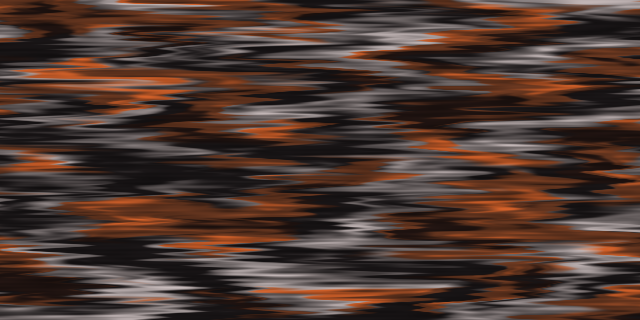
A Shadertoy shader for this texture:

```glsl
#define BLOTCH_SCALE vec2(3.4, 9.0)
#define WARM_SCALE vec2(2.7, 7.5)
#define ZIGZAG_ROWS 3.7
#define ZIGZAG_WIDTH 0.34
#define FRAY_WIDTH 0.26
#define FRAY_ROWS 68.0
#define THREAD_ROWS 105.0
#define THREAD_DEPTH 0.24
#define TONE_GAIN 1.35
#define WARM_CUT 0.05

const vec3 CHARCOAL = vec3(0.085, 0.072, 0.076);
const vec3 SILVER = vec3(0.41, 0.38, 0.38);
const vec3 PALE = vec3(0.64, 0.60, 0.60);
const vec3 SOOT = vec3(0.115, 0.07, 0.06);
const vec3 RUST = vec3(0.36, 0.19, 0.11);
const vec3 EMBER = vec3(0.72, 0.33, 0.14);

float hash(vec2 cell) {
    vec3 h = fract(cell.xyx * vec3(0.1031, 0.1030, 0.0973));
    h += dot(h, h.yzx + 33.33);
    return fract((h.x + h.y) * h.z);
}

// Dot product of a random unit gradient with the offset from its corner
float corner(vec2 cell, vec2 offset) {
    float angle = 6.2832 * hash(cell);
    return dot(vec2(cos(angle), sin(angle)), offset);
}

float gradientNoise(vec2 p) {
    vec2 i = floor(p), f = p - i;
    vec2 u = f * f * f * (f * (f * 6.0 - 15.0) + 10.0);
    vec2 e = vec2(1.0, 0.0);
    float low = mix(corner(i, f), corner(i + e.xy, f - e.xy), u.x);
    float high = mix(corner(i + e.yx, f - e.yx), corner(i + e.xx, f - e.xx), u.x);
    return mix(low, high, u.y);
}

// Large blotches with a smaller, flatter layer on top
float blotches(vec2 p, vec2 scale) {
    return gradientNoise(p * scale)
         + 0.5 * gradientNoise(p * scale * vec2(2.1, 2.7) + 37.4);
}

// Shears the cloth into chevrons, then frays each row sideways
vec2 weave(vec2 p) {
    float phase = p.y * ZIGZAG_ROWS + 0.7 * gradientNoise(p * vec2(0.8, 2.0) + 61.3);
    float zigzag = abs(fract(phase) - 0.5) * 2.0;
    float fray = gradientNoise(vec2(p.x * 2.0, p.y * FRAY_ROWS) + 11.7)
               + 0.6 * gradientNoise(vec2(p.x * 1.6, p.y * FRAY_ROWS * 0.4) + 83.1);
    return p + vec2(ZIGZAG_WIDTH * zigzag + FRAY_WIDTH * fray, 0.0);
}

void mainImage(out vec4 fragColor, in vec2 fragCoord) {
    vec2 p = fragCoord / iResolution.y;
    vec2 q = weave(p);

    // Fine horizontal threads
    float thread = gradientNoise(vec2(p.x * 3.5, p.y * THREAD_ROWS) + 5.9)
                 + 0.5 * gradientNoise(vec2(p.x * 9.0, p.y * THREAD_ROWS * 0.5) + 47.2);

    // Lightness and dye fields
    float tone = 0.5 + TONE_GAIN * blotches(q + 3.17, BLOTCH_SCALE) + THREAD_DEPTH * thread;
    float dye = blotches(q + 19.63, WARM_SCALE) - WARM_CUT;

    // Grey and rust ramps
    vec3 grey = mix(CHARCOAL, SILVER, smoothstep(0.2, 0.9, tone));
    grey = mix(grey, PALE, smoothstep(0.78, 1.3, tone));
    vec3 warm = mix(SOOT, RUST, smoothstep(0.0, 0.42, tone));
    warm = mix(warm, EMBER, smoothstep(0.55, 1.1, tone));

    vec3 color = mix(grey, warm, smoothstep(-0.07, 0.09, dye));
    color *= 1.0 + 0.35 * thread;
    fragColor = vec4(color, 1.0);
}
```
